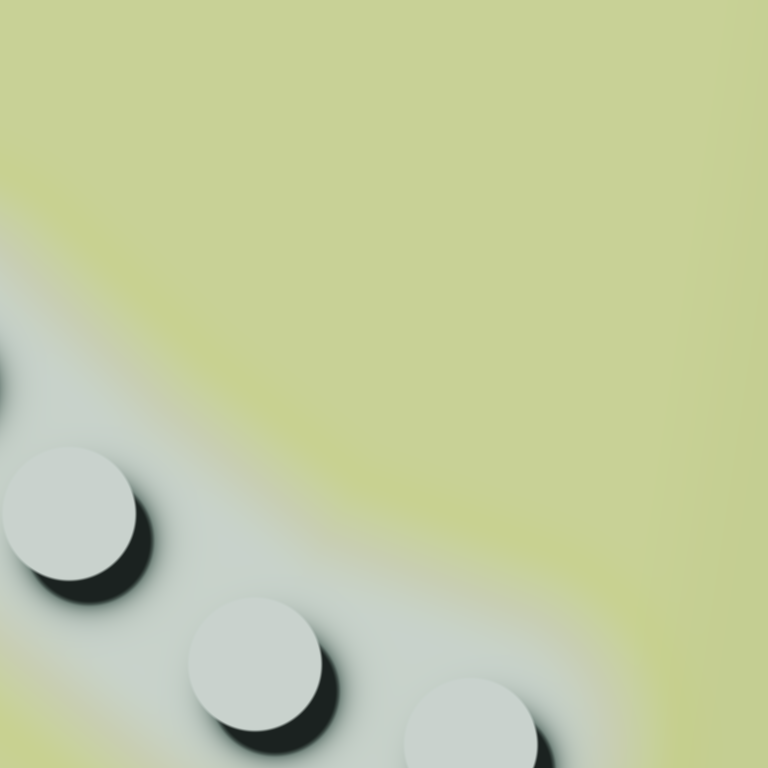
A Shadertoy shader for this background:

```glsl
// A curved row of pale discs with crisp crescent shadows on a soft green ground.
// A blurred pale band follows the row, built from distances to its segments;
// each disc is a circle laid over an offset circle with an exponential halo.

// Center of the k-th disc along a gently bending row
vec2 discCenter(float k) {
    float bend = k * (k - 1.0);
    return vec2(-0.113 + 0.203 * k + 0.0195 * bend,
                0.53 - 0.199 * k + 0.0015 * bend + 0.0147 * bend * (k - 2.0));
}

float segmentDistance(vec2 p, vec2 a, vec2 b) {
    vec2 ab = b - a;
    return length(p - a - ab * clamp(dot(p - a, ab) / dot(ab, ab), 0.0, 1.0));
}

void mainImage(out vec4 fragColor, in vec2 fragCoord) {
    vec2 uv = fragCoord / iResolution.y;
    float pixel = 1.0 / iResolution.y;
    vec3 green = vec3(0.784, 0.820, 0.588);
    vec3 pale = vec3(0.785, 0.825, 0.795);
    vec3 ink = vec3(0.105, 0.135, 0.125);

    // Ground, slightly deeper toward the lower right
    vec3 color = green - vec3(0.014, 0.012, 0.016)
               * smoothstep(0.82, 1.0, uv.x - 0.15 * uv.y + 0.06);

    // Distance to the row of discs
    float rowDistance = 1.0;
    for (int i = 0; i < 3; i++) {
        float k = float(i);
        rowDistance = min(rowDistance, segmentDistance(uv, discCenter(k), discCenter(k + 1.0)));
    }

    // Pale band with a yellow outer fringe and a faint warm rim
    float fringe = (rowDistance - 0.27) / 0.035;
    float rim = (rowDistance - 0.185) / 0.035;
    color.b -= 0.022 * exp(-fringe * fringe);
    color = mix(color, pale, 1.0 - smoothstep(0.10, 0.285, rowDistance));
    color -= vec3(0.0, 0.014, 0.004) * exp(-rim * rim);

    // Discs over their shadows
    for (int i = 0; i < 4; i++) {
        vec2 center = discCenter(float(i));
        float disc = length(uv - center) - 0.087;
        float shadow = length(uv - center - vec2(0.026, -0.035)) - 0.083;

        // Cool halo, then the dark core
        float halo = 0.7 * exp(-max(shadow, 0.0) / 0.014);
        color = mix(color, vec3(0.22, 0.31, 0.28), halo);
        color = mix(color, ink, 1.0 - smoothstep(-0.005, 0.004, shadow));

        // Pale face
        float edge = max(pixel, 0.0025);
        color = mix(color, vec3(0.787, 0.825, 0.805), 1.0 - smoothstep(-edge, edge, disc));
    }

    fragColor = vec4(color, 1.0);
}
```
